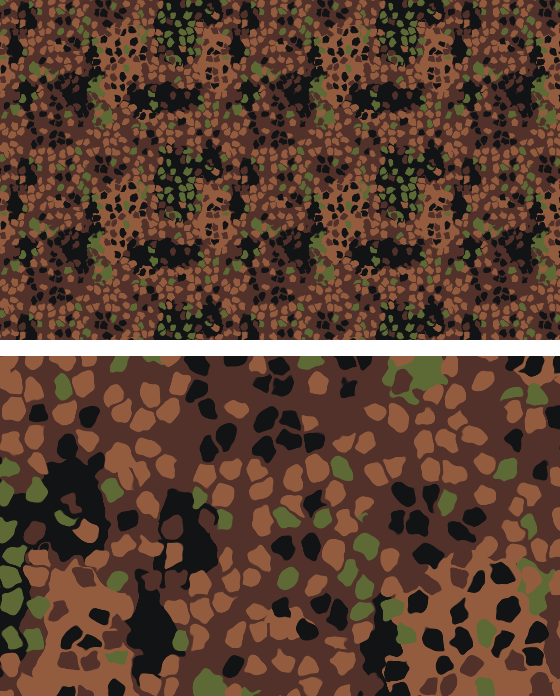
Top: the whole. Bottom: its middle third, enlarged.
A Shadertoy shader for this pattern:

```glsl
// Seamless woodland camouflage: ragged patches of black, tan and green under a layer of packed spots.

// The canvas is 464 units tall; one repeat of the cloth measures TILE units.
const vec2 TILE = vec2(303.0, 213.0);
const vec2 SPOT_GRID = vec2(24.0, 17.0);

const vec3 BROWN = vec3(0.318, 0.192, 0.165);
const vec3 BLACK = vec3(0.072, 0.075, 0.080);
const vec3 TAN = vec3(0.575, 0.360, 0.245);
const vec3 GREEN = vec3(0.365, 0.415, 0.210);

// Patches as ellipses: centre, radii
const vec4 BLACK_PATCHES[8] = vec4[8](
    vec4(240, 38, 30, 55), vec4(218, 134, 57, 19), vec4(285, 14, 19, 21), vec4(37, 24, 14, 22),
    vec4(22, 66, 10, 27), vec4(127, 88, 9, 38), vec4(36, 128, 15, 21), vec4(105, 125, 20, 28));
const vec4 TAN_PATCHES[8] = vec4[8](
    vec4(166, 72, 36, 43), vec4(295, 94, 23, 32), vec4(293, 60, 14, 23), vec4(198, 158, 13, 9),
    vec4(153, 122, 22, 20), vec4(5, 205, 10, 7), vec4(250, 161, 10, 6), vec4(85, 62, 9, 6));
const vec4 GREEN_PATCHES[8] = vec4[8](
    vec4(140, 160, 15, 16), vec4(129, 125, 9, 20), vec4(48, 95, 9, 7), vec4(69, 101, 8, 7),
    vec4(235, 78, 8, 10), vec4(22, 150, 7, 8), vec4(196, 42, 8, 9), vec4(120, 15, 8, 5));

vec2 hash2(vec2 cell) {
    vec3 q = fract(cell.xyx * vec3(0.1031, 0.1030, 0.0973));
    q += dot(q, q.yzx + 33.33);
    return fract((q.xx + q.yz) * q.zy);
}

float cornerSlope(vec2 cell, vec2 offset, vec2 period, float seed) {
    return dot(hash2(mod(cell, period) + seed) * 2.0 - 1.0, offset);
}

// Gradient noise that wraps with the tile
float noise(vec2 p, vec2 period, float seed) {
    vec2 x = p / TILE * period, i = floor(x), f = x - i;
    vec2 w = f * f * f * (f * (f * 6.0 - 15.0) + 10.0), e = vec2(1, 0);
    return mix(mix(cornerSlope(i, f, period, seed), cornerSlope(i + e, f - e, period, seed), w.x),
               mix(cornerSlope(i + e.yx, f - e.yx, period, seed), cornerSlope(i + 1.0, f - 1.0, period, seed), w.x), w.y);
}

vec2 noise2(vec2 p, vec2 period) {
    return vec2(noise(p, period, 17.0), noise(p, period, 91.0));
}

// Approximate signed depth inside a wrapped ellipse
float ellipse(vec2 p, vec4 e) {
    vec2 d = p - e.xy;
    d -= TILE * round(d / TILE);
    return (1.0 - length(d / e.zw)) * min(e.z, e.w);
}

float patches(vec2 p, vec4 list[8]) {
    float depth = -1e3;
    for (int i = 0; i < 8; i++) depth = max(depth, ellipse(p, list[i]));
    return depth;
}

// Depth inside the black, tan and green patches, with ragged edges
vec3 ground(vec2 p) {
    p += 15.0 * noise2(p, vec2(18, 13)) + 6.0 * noise2(p, vec2(52, 37));
    return vec3(patches(p, BLACK_PATCHES), patches(p, TAN_PATCHES), patches(p, GREEN_PATCHES));
}

// Colour and presence of the spot centred at c, chosen by the ground beneath it
vec4 spotColour(vec2 c, float pick) {
    vec3 g = ground(c);
    if (g.z > 0.0) return vec4(pick < 0.3 ? BROWN : TAN, step(pick, 0.42));
    if (g.y > 0.0) {
        bool brownish = ellipse(c, vec4(295, 78, 32, 55)) > 0.0;
        vec3 main = brownish ? BROWN : BLACK, other = brownish ? BLACK : BROWN;
        return vec4(pick < 0.68 ? main : pick < 0.85 ? other : GREEN, step(pick, 0.94));
    }
    if (g.x > 0.0) {
        float leafy = ellipse(c, vec4(236, 55, 34, 60)) > 0.0 ? 0.58 : 0.14;
        return vec4(pick < leafy ? GREEN : pick < leafy + 0.3 ? BROWN : TAN, step(pick, leafy + 0.4));
    }
    float dark = max(ellipse(c, vec4(60, 182, 30, 22)),
                 max(ellipse(c, vec4(92, 142, 34, 40)), ellipse(c, vec4(146, 18, 30, 17))));
    float leaf = max(ellipse(c, vec4(55, 97, 32, 22)), ellipse(c, vec4(290, 145, 34, 18)));
    float black = dark > 0.0 ? 0.74 : 0.14;
    float green = black + (leaf > 0.0 ? 0.42 : 0.09);
    return vec4(pick < black ? BLACK : pick < green ? GREEN : TAN, step(pick, 0.95));
}

void mainImage(out vec4 fragColor, in vec2 fragCoord) {
    float pixel = 464.0 / iResolution.y;
    vec2 p = vec2(fragCoord.x, iResolution.y - fragCoord.y) * pixel;

    // Patches on the brown cloth
    vec3 cover = smoothstep(-0.6 * pixel, 0.6 * pixel, ground(p));
    vec3 colour = mix(mix(mix(BROWN, BLACK, cover.x), TAN, cover.y), GREEN, cover.z);

    // Nearest two spot centres, each with its own slant
    vec2 g = p / TILE * SPOT_GRID + 0.28 * noise2(p, vec2(50, 36));
    vec2 nearestCell = vec2(0), nearestCentre = vec2(0);
    float first = 9.0, second = 9.0;
    for (int y = -1; y <= 1; y++)
    for (int x = -1; x <= 1; x++) {
        vec2 cell = floor(g) + vec2(x, y), id = mod(cell, SPOT_GRID);
        vec2 centre = cell + 0.5 + 0.62 * (hash2(id) - 0.5);
        float slant = 0.4 + 2.2 * hash2(id + 57.0).x;
        vec2 d = mat2(cos(slant), -sin(slant), sin(slant), cos(slant)) * (g - centre);
        float dist = length(d * vec2(0.86, 1.16));
        if (dist < first) {
            second = first; first = dist;
            nearestCell = id; nearestCentre = centre;
        } else second = min(second, dist);
    }

    // Rounded cells kept apart by narrow gaps
    vec2 chance = hash2(nearestCell + 131.0);
    float depth = min(0.36 + 0.1 * chance.y - first, 0.5 * (second - first) - 0.06);
    float edge = 0.6 * pixel * SPOT_GRID.x / TILE.x;
    vec4 spot = spotColour(nearestCentre / SPOT_GRID * TILE, chance.x);
    colour = mix(colour, spot.rgb, spot.a * smoothstep(-edge, edge, depth));

    fragColor = vec4(colour, 1.0);
}
```
